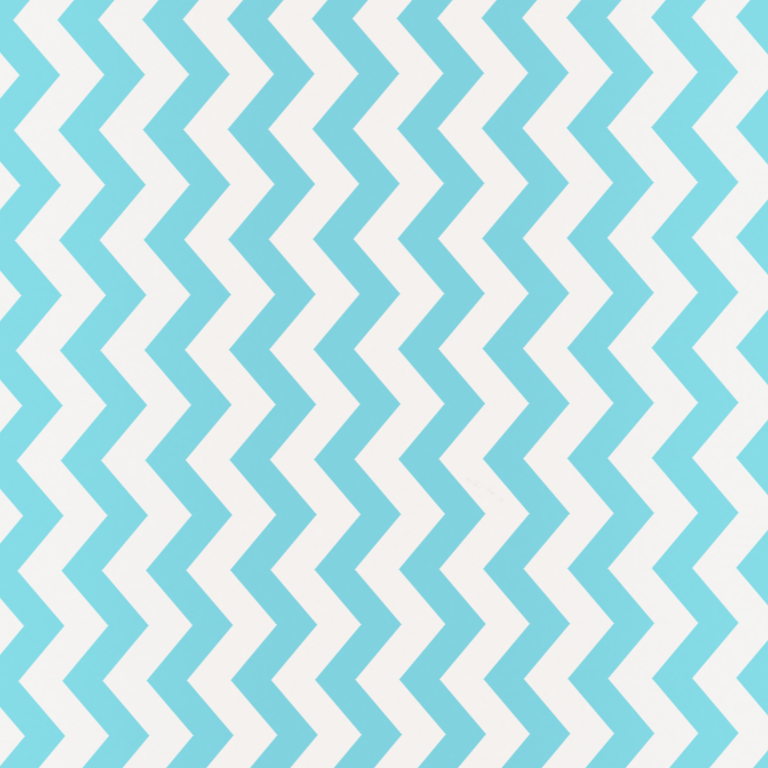
Write a WebGL 1 fragment shader that draws this pattern.

```glsl
precision highp float;

uniform vec2 u_resolution;

const float COLUMN_PITCH = 0.10957;
const float ROW_PITCH = 0.14345;
const float ZIGZAG_DEPTH = 0.0603;
const float STRIPE_HALF_WIDTH = 0.0262;
const vec2 FIRST_PEAK = vec2(0.059, 0.0413);

float hash(vec2 p) {
  return fract(sin(dot(p, vec2(127.1, 311.7))) * 43758.5453);
}

float valueNoise(vec2 p) {
  vec2 cell = floor(p);
  vec2 f = fract(p);
  f = f * f * (3.0 - 2.0 * f);
  float low = mix(hash(cell), hash(cell + vec2(1.0, 0.0)), f.x);
  float high = mix(hash(cell + vec2(0.0, 1.0)), hash(cell + vec2(1.0, 1.0)), f.x);
  return mix(low, high, f.y);
}

float segmentDistance(vec2 p, vec2 a, vec2 b) {
  vec2 ab = b - a;
  float t = clamp(dot(p - a, ab) / dot(ab, ab), 0.0, 1.0);
  return length(p - a - ab * t);
}

// Slight lean that fades toward the right side
vec2 skew(vec2 p) {
  return p + vec2(0.0082 * p.y * (1.0 - p.x), -0.0044 * p.x);
}

// Signed distance to the nearest vertical zigzag stripe
float chevronDistance(vec2 p) {
  p -= FIRST_PEAK;
  float wave = 1.0 - 2.0 * abs(fract(p.y / ROW_PITCH) - 0.5);
  float x = p.x + ZIGZAG_DEPTH * wave;
  float offset = (fract(x / COLUMN_PITCH + 0.5) - 0.5) * COLUMN_PITCH;
  float slope = 2.0 * ZIGZAG_DEPTH / ROW_PITCH;
  return (abs(offset) - STRIPE_HALF_WIDTH) / sqrt(1.0 + slope * slope);
}

// Faint broken rub mark
float scuff(vec2 p) {
  float line = segmentDistance(p, vec2(0.611, 0.376), vec2(0.652, 0.349));
  float breaks = smoothstep(0.45, 0.75, valueNoise(p * 220.0));
  return breaks * (1.0 - smoothstep(0.001, 0.005, line));
}

void main() {
  vec2 uv = gl_FragCoord.xy / u_resolution;
  float softness = 0.0007 + 0.6 / min(u_resolution.x, u_resolution.y);
  float stripe = 1.0 - smoothstep(-softness, softness, chevronDistance(skew(uv)));

  // Both inks are fresher toward the left and right borders
  float border = smoothstep(0.12, 0.5, abs(uv.x - 0.5));
  vec3 paper = mix(vec3(0.957, 0.945, 0.935), vec3(0.957, 0.955, 0.948), border);
  vec3 aqua = mix(vec3(0.502, 0.824, 0.875), vec3(0.522, 0.863, 0.902), border);
  vec3 color = mix(paper, aqua, stripe);

  // Light wear and paper grain
  color -= 0.025 * scuff(uv);
  color += 0.006 * (valueNoise(uv * 260.0) - 0.5);
  gl_FragColor = vec4(color, 1.0);
}
```
